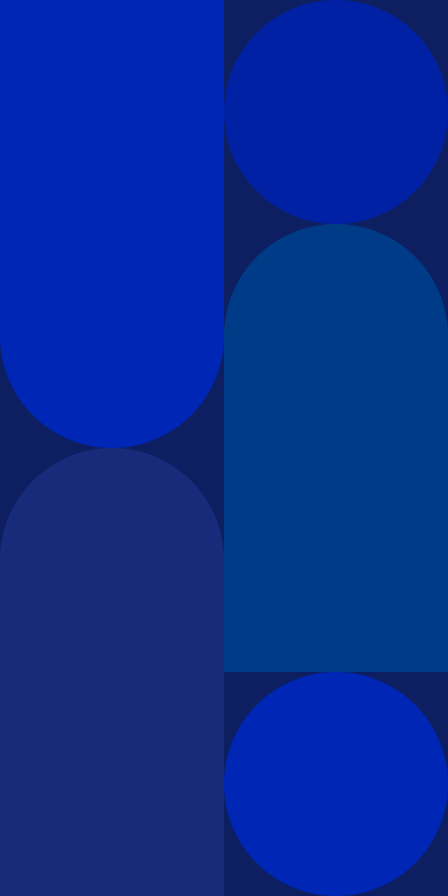
This background is drawn by a Shadertoy shader. Its source:

```glsl
// Flat geometric pattern of discs and round-ended bars in two columns.
// Every shape is a vertical capsule distance field, optionally cut flat
// at its base, layered with smooth edges over a navy ground.

const float COLUMNS = 2.0;   // canvas width in cells
const float RADIUS = 0.5;    // half a cell, so shapes fill their column
const float NO_CUT = -1.0;   // base cut placed below the canvas

const vec3 NAVY   = vec3(0.051, 0.122, 0.380);
const vec3 SLATE  = vec3(0.090, 0.170, 0.480);
const vec3 COBALT = vec3(0.000, 0.150, 0.710);
const vec3 ROYAL  = vec3(0.000, 0.130, 0.640);
const vec3 TEAL   = vec3(0.000, 0.230, 0.530);

// Signed distance to a vertical capsule whose axis runs from low to high
float capsule(vec2 p, float centerX, float low, float high) {
    vec2 nearest = vec2(centerX, clamp(p.y, low, high));
    return distance(p, nearest) - RADIUS;
}

// Signed distance to a capsule with everything below base removed
float arch(vec2 p, float centerX, float base, float high) {
    return max(capsule(p, centerX, base, high), base - p.y);
}

// Lay a shape over the colour below, with an edge one pixel wide
vec3 layer(vec3 below, vec3 tint, float dist, float pixel) {
    return mix(below, tint, clamp(0.5 - dist / pixel, 0.0, 1.0));
}

void mainImage(out vec4 fragColor, in vec2 fragCoord) {
    // Cell units: the canvas is two cells wide and four high
    float pixel = COLUMNS / iResolution.x;
    vec2 p = fragCoord * pixel;
    vec3 color = NAVY;

    // Left column: hanging bar above a standing arch
    color = layer(color, COBALT, capsule(p, 0.5, 2.5, 5.0), pixel);
    color = layer(color, SLATE, arch(p, 0.5, NO_CUT, 1.5), pixel);

    // Right column: disc, flat-based arch, disc
    color = layer(color, ROYAL, capsule(p, 1.5, 3.5, 3.5), pixel);
    color = layer(color, TEAL, arch(p, 1.5, 1.0, 2.5), pixel);
    color = layer(color, COBALT, capsule(p, 1.5, 0.5, 0.5), pixel);

    fragColor = vec4(color, 1.0);
}
```
